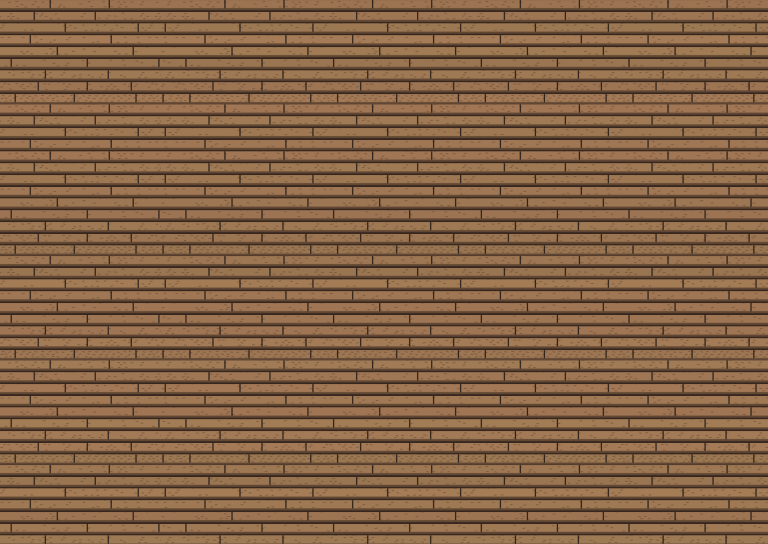
This texture is drawn by a WebGL 1 fragment shader. Its source:

```glsl
precision highp float;
// Long narrow wooden planks in a repeating tile of nine rows, about 5.2 tiles each way.
// Each row has a plank, a shaded lip and a dark gap; upright joints follow the row number,
// and hashed short flecks give the grain. The first column and band of tiles are cut short.
uniform vec2 u_resolution;

float hash(vec2 p) {
  return fract(sin(dot(p, vec2(127.1, 311.7))) * 43758.55);
}

// Soft line: 1 inside halfWidth, fading over the given blur
float line(float d, float halfWidth, float blur) {
  return 1.0 - smoothstep(halfWidth - blur, halfWidth + blur, abs(d));
}

// Joint places along the tile for each row, as fractions of its width
vec3 jointsOf(float row) {
  if (row < 0.5) return vec3(0.523, 0.923, 0.923);
  if (row < 1.5) return vec3(0.415, 0.828, 0.828);
  if (row < 2.5) return vec3(0.625, 0.119, 0.119);
  if (row < 3.5) return vec3(0.388, 0.936, 0.936);
  if (row < 4.5) return vec3(0.571, 0.085, 0.085);
  if (row < 5.5) return vec3(0.259, 0.774, 0.774);
  if (row < 6.5) return vec3(0.490, 0.916, 0.916);
  if (row < 7.5) return vec3(0.442, 0.774, 0.072);
  return vec3(0.104, 0.286, 0.686);
}

// Short grain strokes, three staggered levels, crowded in the last two rows
float flecks(float x, float t, float row, float blur) {
  float level = floor((t - 0.06) / 0.21);
  float u = x * 22.0 + 0.37 * level;
  vec2 cell = vec2(mod(floor(u), 22.0), row * 3.0 + level);
  float present = step(hash(cell), 0.34 + 0.3 * clamp(row - 6.0, 0.0, 2.0));
  float along = fract(u) - 0.3 - 0.4 * hash(cell + 7.3);
  float tilt = (hash(cell + 3.1) - 0.5) * 0.3;
  float across = t - 0.06 - 0.21 * (level + 0.3 + 0.4 * hash(cell + 5.7)) - along * tilt;
  return present * line(along, 0.2, 0.14) * line(across, 0.035, blur);
}

void main() {
  // Tile heights from the top left, with the shortened first tiles
  float pixel = 5.206 / u_resolution.y;
  vec2 p = vec2(gl_FragCoord.x, u_resolution.y - gl_FragCoord.y) * pixel;
  p.x /= 1.4134;
  if (p.x < 1.093) p.x += 0.183;
  if (p.y > 1.4498) p.y -= 0.4498;

  // Row and place within it; the tile edge crops the gap off the ninth row
  float y = fract(p.y) / 0.11244;
  float row = min(floor(y), 8.0);
  float t = y - row;
  float fromBottom = 1.0 - t;
  float blur = 0.8 * pixel / 0.11244;

  vec3 gapColor = vec3(0.21, 0.15, 0.115);
  vec3 lipColor = vec3(0.38, 0.28, 0.20);

  // Plank with a change of hue and brightness between rows
  vec2 rowId = vec2(row, floor(p.y) + 2.0);
  vec3 color = mix(vec3(0.642, 0.472, 0.338), vec3(0.627, 0.484, 0.331), hash(rowId));
  color *= 0.95 + 0.07 * hash(rowId + 4.7);
  color = mix(color, vec3(0.34, 0.25, 0.17), 0.55 * flecks(p.x, t, row, blur));

  // Upright joints
  vec3 apart = abs(fract(p.x - jointsOf(row) + 0.5) - 0.5) * 1.4134;
  float nearest = min(apart.x, min(apart.y, apart.z));
  color = mix(color, vec3(0.18, 0.13, 0.10), line(nearest, 0.006, 0.7 * pixel));

  // Lip and gap below the plank, soft edge above it
  color = mix(lipColor, color, smoothstep(0.31 - blur, 0.31 + blur, fromBottom));
  color = mix(gapColor, color, smoothstep(0.13 - blur, 0.13 + blur, fromBottom));
  color = mix(lipColor, color, smoothstep(-blur, blur, t));

  gl_FragColor = vec4(color, 1.0);
}
```
